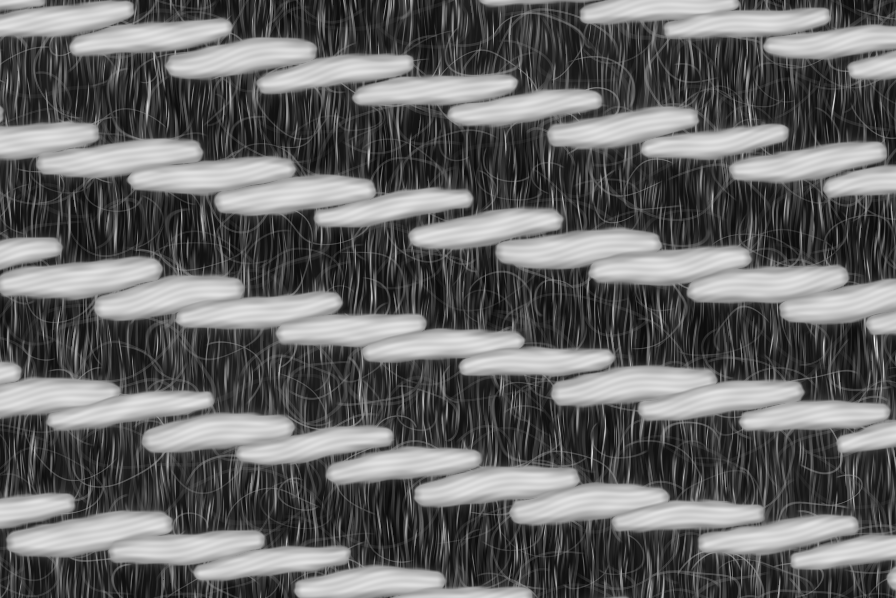
Write a Shadertoy shader that draws this texture.

```glsl
// Macro view of a twill weave: slanted pale yarn floats over dark vertical warp.
// Floats sit on a skewed lattice with jittered size; the warp is layered cells
// of thin dashes, and loose hairs are circular arcs scattered by cellular noise.

#define STEP_ALONG vec2(0.1553, 0.0297)   // from float to float, y downward
#define STEP_ROW vec2(-0.0654, 0.1982)    // from row to row
#define FIRST_FLOAT vec2(0.1016, 0.035)
#define HALF_LENGTH 0.133
#define HALF_THICKNESS 0.0265
#define TILT 0.10
#define FUZZ_REACH 0.013
#define HAIR_WIDTH 0.0011
#define YARN_LIGHT 0.83
#define YARN_EDGE 0.60
#define WARP_DARK 0.065

vec2 hash2(vec2 p) {
    vec3 q = fract(p.xyx * vec3(0.1031, 0.1030, 0.0973));
    q += dot(q, q.yzx + 33.33);
    return fract((q.xx + q.yz) * q.zy);
}

// Soft irregular field in about -1..1
float waves(vec2 p) {
    return (sin(p.x + 1.7 * sin(p.y * 0.8)) + sin(p.y * 1.3 - 1.4 * sin(p.x * 0.7 + 2.0))) * 0.5;
}

// One layer of upright dashes, one per cell; columns are shifted at random
float dashes(vec2 p, vec2 cell, float glint, float pixel) {
    p.x += 0.004 * sin(p.y * 19.0 + p.x * 31.0 + glint) + 0.002 * sin(p.y * 47.0 - p.x * 60.0);
    vec2 g = p / cell;
    g.y += 17.0 * hash2(vec2(floor(g.x), glint * 7.0)).x;
    vec2 id = floor(g), f = fract(g);
    vec2 place = hash2(id + glint * 41.0), look = hash2(id + 113.0 + glint * 19.0);
    float halfWidth = mix(0.10, 0.28, place.y), soft = pixel / cell.x;
    float line = 1.0 - smoothstep(halfWidth - soft * 0.5, halfWidth + soft * 0.7,
                                  abs(f.x - mix(0.3, 0.7, place.x)));
    float taper = smoothstep(0.0, 0.3, f.y) * (1.0 - smoothstep(0.6, 1.0, f.y));
    return line * taper * pow(look.x, glint);
}

float warpThreads(vec2 p, float pixel) {
    float tone = WARP_DARK + 0.025 * waves(p * vec2(75.0, 9.0));
    for (int i = 0; i < 5; i++) {
        float level = float(i);
        vec2 cell = vec2(0.015, 0.17) * pow(0.74, level);
        tone += dashes(p, cell, 1.2 + level, pixel) * mix(0.15, 0.48, level / 4.0);
    }
    return tone;
}

// One layer of curled hairs; each cell owns one arc
float hairs(vec2 p, float scale, float width, float pixel) {
    p += 0.014 * vec2(waves(p * 27.0 + scale), waves(p.yx * 23.0 - scale));
    vec2 g = p * vec2(0.8, 1.0) * scale, cell = floor(g);
    float best = 0.0;
    for (int j = -1; j <= 1; j++)
    for (int i = -1; i <= 1; i++) {
        vec2 id = cell + vec2(i, j);
        vec2 spot = hash2(id + scale * 13.0), look = hash2(id + 71.0 + scale * 29.0);
        vec2 away = g - id - spot;
        float reach = length(away), angle = 6.2832 * look.y;
        float offLine = abs(reach - mix(0.3, 0.92, look.x)) / scale;
        float span = mix(-0.7, 0.6, spot.x);
        float along = dot(away, vec2(cos(angle), sin(angle))) / max(reach, 0.001);
        float line = 1.0 - smoothstep(width - pixel * 0.4, width + pixel * 0.8, offLine);
        best = max(best, line * smoothstep(span, span + 0.2, along) * mix(0.45, 1.0, spot.y));
    }
    return best;
}

// Returns yarn tone, coverage and the fuzzy halo around the floats
vec3 yarnFloats(vec2 p, float pixel) {
    vec2 home = round(inverse(mat2(STEP_ALONG, STEP_ROW)) * (p - FIRST_FLOAT));
    vec3 yarn = vec3(YARN_EDGE, 0.0, 0.0);
    for (int j = -1; j <= 1; j++)
    for (int i = -1; i <= 1; i++) {
        vec2 id = home + vec2(i, j);
        vec2 jitter = hash2(id + 211.0) - 0.5, size = hash2(id + 307.0) - 0.5;
        vec2 away = p - FIRST_FLOAT - id.x * STEP_ALONG - id.y * STEP_ROW;
        away -= jitter * vec2(0.018, 0.012);
        float tilt = TILT + 0.09 * size.y;
        float u = dot(away, vec2(cos(tilt), -sin(tilt)));
        float v = dot(away, vec2(sin(tilt), cos(tilt)));
        v += 0.003 * sin(u * 28.0 + jitter.x * 12.0);
        float halfLen = HALF_LENGTH * (1.0 + 0.14 * size.x);
        float thick = HALF_THICKNESS * (1.0 + 0.32 * jitter.y);
        float ends = min(abs(u) / halfLen, 1.0), core = halfLen - 0.6 * thick;
        float d = length(vec2(u - clamp(u, -core, core), v)) - thick * mix(1.0, 0.55, ends * ends);
        d += 0.0016 * waves(vec2(u * 95.0, v * 260.0) + size * 30.0);
        // Twisted fibres and rounded shading, darker below
        float fibre = sin(v * 560.0 + u * 45.0 + 2.5 * sin(u * 31.0 + size.x * 20.0));
        float tone = mix(YARN_EDGE, YARN_LIGHT, smoothstep(0.0, 0.6, -d / thick));
        tone += 0.025 * fibre + 0.03 * waves(vec2(u * 60.0, v * 120.0) + jitter * 20.0);
        tone -= 0.06 * smoothstep(0.2, 1.0, v / thick);
        float cover = 1.0 - smoothstep(-0.002 - pixel * 0.5, 0.002 + pixel * 0.5, d);
        yarn.x = mix(yarn.x, tone, cover);
        yarn.y = max(yarn.y, cover);
        yarn.z = max(yarn.z, exp(-max(d, 0.0) / FUZZ_REACH));
    }
    return yarn;
}

void mainImage(out vec4 fragColor, in vec2 fragCoord) {
    float pixel = 1.0 / iResolution.y;
    vec2 p = vec2(fragCoord.x, iResolution.y - fragCoord.y) * pixel;
    vec3 yarn = yarnFloats(p, pixel);
    float tone = warpThreads(p, pixel);

    // Blurred fuzz near the yarn and in drifting patches
    float patches = smoothstep(-0.2, 0.9, waves(p * 6.5 + vec2(0.4, 1.1)));
    tone = mix(tone, 0.38, 0.45 * yarn.z * yarn.z + 0.10 * patches);

    // Hair layers, from broad and faint to fine and bright
    for (int i = 0; i < 4; i++) {
        float level = float(i);
        float hair = hairs(p + level * 3.7, 5.5 + 2.3 * level, HAIR_WIDTH * (2.2 - 0.45 * level), pixel);
        float strength = (0.30 + 0.10 * level) * (0.55 + 0.25 * patches + 0.5 * yarn.z);
        tone = mix(tone, 0.42 + 0.07 * level, hair * strength);
    }
    tone = mix(tone, yarn.x, yarn.y);
    fragColor = vec4(vec3(clamp(tone, 0.0, 1.0)), 1.0);
}
```
